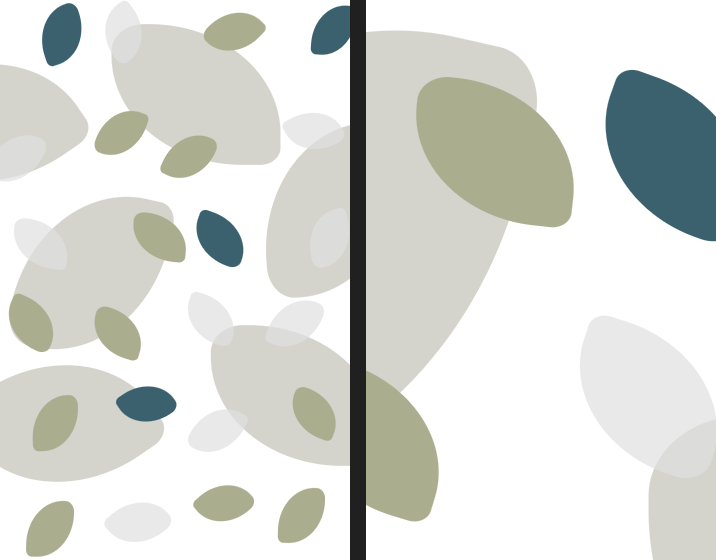
Left: the whole. Right: its middle third, enlarged.
Give the GLSL for this pattern, as a Shadertoy shader.

```glsl
// Rounded leaves scattered on white: large pale ones beneath small coloured ones.

float hash(float n) {
    return fract(sin(n * 127.1 + 11.7) * 43758.5453);
}

// Quarter plane x < 1, y < 1 whose corner is rounded by radius r
float roundedCorner(vec2 p, float r) {
    vec2 q = p - 1.0 + r;
    return min(max(q.x, q.y), 0.0) + length(max(q, 0.0)) - r;
}

// Box with two broad and two tight opposite corners; tips lie on its diagonal
float leafDistance(vec2 p, float angle, float size) {
    float c = cos(angle), s = sin(angle);
    vec2 halfSize = size * vec2(0.0754, 0.0628);
    p = vec2(c * p.x + s * p.y, c * p.y - s * p.x) / halfSize;
    float broad = max(roundedCorner(p, 1.55), roundedCorner(-p, 1.55));
    vec2 m = vec2(-p.x, p.y);
    float tips = max(roundedCorner(m, 0.38), roundedCorner(-m, 0.24));
    return max(broad, tips) * halfSize.y;
}

float coverage(float d) {
    return clamp(0.5 - d * iResolution.x, 0.0, 1.0);
}

void mainImage(out vec4 fragColor, in vec2 fragCoord) {
    const vec3 stone = vec3(0.83, 0.83, 0.80);
    const vec3 olive = vec3(0.67, 0.68, 0.56);
    const vec3 teal = vec3(0.23, 0.38, 0.43);
    const vec3 mist = vec3(0.877);

    vec2 uv = fragCoord / iResolution.x;
    vec3 color = vec3(1.0);

    // Large leaves: two swaying columns of three
    for (int i = 0; i < 6; i++) {
        float row = float(i / 2), side = float(i % 2);
        float odd = mod(row, 2.0);
        vec2 center = vec2(mix(-0.04, 0.56, side) + mix(0.32, 0.42, side) * sin(row * 1.2),
                           1.25 - 0.43 * row + side * (0.08 + 0.1 * odd));
        float tilt = mix(-0.1, -0.7, side) + odd * mix(0.75, 1.65, side);
        color = mix(color, stone, coverage(leafDistance(uv - center, tilt + 0.7, 3.2)));
    }

    // Small leaves: jittered grid, kinds shuffled in fixed shares
    for (int i = 0; i < 24; i++) {
        float id = float(i), row = float(i / 4), column = float(i % 4);
        vec2 jitter = vec2(hash(id), hash(id + 31.0)) - 0.5;
        vec2 center = vec2((column + 0.5) * 0.25 + 0.06 * (0.5 - mod(row, 2.0)),
                           1.6 - (row + 0.5) * 0.267) + 0.11 * jitter;
        float size = 0.95 + 0.12 * hash(id + 57.0);
        float leaf = coverage(leafDistance(uv - center, 6.2832 * hash(id + 83.0), size));

        float kind = mod(id * 7.0 + 3.0, 24.0);
        vec3 tint = kind < 4.0 ? teal : kind < 13.0 ? mist : olive;
        float opacity = kind >= 4.0 && kind < 13.0 ? 0.7 : 1.0;
        color = mix(color, tint, leaf * opacity);
    }

    fragColor = vec4(color, 1.0);
}
```
